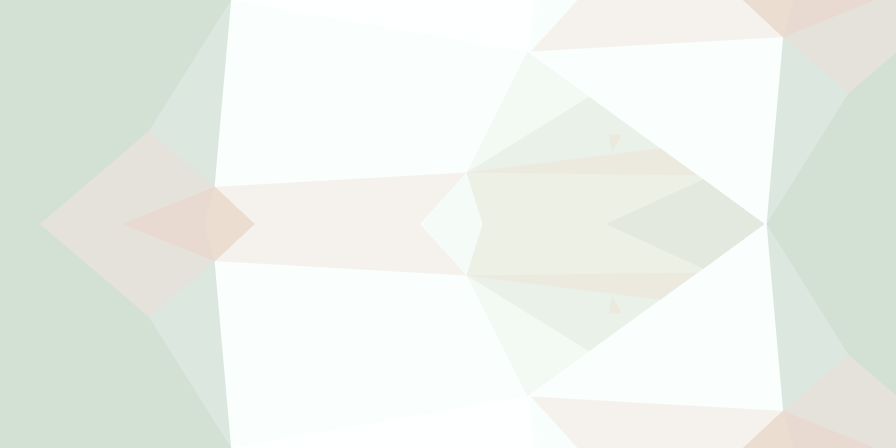
Write a WebGL 2 fragment shader that draws this background.

```glsl
#version 300 es
precision highp float;
// Pale faceted background: pastel polygons mirrored about the horizontal axis.
// A side motif is drawn twice by a glide reflection, around a central gem.
// Each facet is an intersection of half planes, painted from back to front.
uniform vec2 u_resolution;
out vec4 fragColor;

const float GLIDE_WIDTH = 2.227;
const vec3 WHITE = vec3(0.982, 1.0, 0.994);
const vec3 BRIGHT = vec3(0.996, 1.0, 1.0);
const vec3 MINT = vec3(0.961, 0.990, 0.973);
const vec3 SAGE = vec3(0.827, 0.882, 0.837);
const vec3 LIGHT_SAGE = vec3(0.863, 0.910, 0.873);
const vec3 CREAM = vec3(0.961, 0.950, 0.932);
const vec3 ROSE = vec3(0.898, 0.882, 0.859);
const vec3 BLUSH = vec3(0.912, 0.855, 0.818);
const vec3 SAND = vec3(0.920, 0.870, 0.820);
const vec3 GEM_PALE = vec3(0.953, 0.977, 0.953);
const vec3 GEM_GREEN = vec3(0.918, 0.945, 0.914);
const vec3 GEM_SAND = vec3(0.925, 0.912, 0.870);
const vec3 GEM_CORE = vec3(0.927, 0.943, 0.898);
const vec3 GEM_TIP = vec3(0.896, 0.912, 0.876);

// Signed distance, positive to the right of the line from a to b.
float side(vec2 p, vec2 a, vec2 b) {
    vec2 d = b - a;
    return dot(p - a, vec2(d.y, -d.x)) / length(d);
}

// Open clockwise chains, closed by the mirror axis.
float wedge(vec2 p, vec2 a, vec2 b, vec2 c) {
    return min(side(p, a, b), side(p, b, c));
}

float facet(vec2 p, vec2 a, vec2 b, vec2 c, vec2 d) {
    return min(wedge(p, a, b, c), side(p, c, d));
}

vec3 paint(vec3 base, vec3 color, float dist, float pixel) {
    return mix(base, color, clamp(dist / pixel + 0.5, 0.0, 1.0));
}

// Cream band, sage flank and rose diamond; p.y is the distance to the axis.
vec3 sideMotif(vec3 col, vec2 p, float pixel) {
    vec2 joint = vec2(0.479, 0.083);
    vec2 peak = vec2(0.333, 0.208);
    vec2 corner = vec2(0.516, 0.5);
    vec2 tip = vec2(0.568, 0.0);
    vec2 bandEnd = vec2(1.042, 0.115);
    col = paint(col, CREAM, facet(p, vec2(0.479, 0.0), joint, bandEnd, vec2(0.938, 0.0)), pixel);
    col = paint(col, LIGHT_SAGE, side(p, corner, joint), pixel);
    col = paint(col, SAGE, side(p, corner, peak), pixel);
    col = paint(col, ROSE, facet(p, vec2(0.089, 0.0), peak, joint, tip), pixel);
    col = paint(col, BLUSH, wedge(p, vec2(0.273, 0.0), joint, tip), pixel);
    return paint(col, SAND, wedge(p, vec2(0.456, 0.0), joint, tip), pixel);
}

// Nested facets share the outer edge and the left hinge.
vec3 centralGem(vec3 col, vec2 p, float pixel) {
    vec2 hinge = vec2(1.042, 0.115);
    vec2 notch = vec2(1.078, 0.0);
    vec2 tip = vec2(1.706, 0.0);
    col = paint(col, MINT, wedge(p, vec2(0.940, 0.0), hinge, vec2(1.12, 0.0)), pixel);
    col = paint(col, GEM_PALE, facet(p, notch, hinge, vec2(1.177, 0.385), tip), pixel);
    col = paint(col, GEM_GREEN, facet(p, notch, hinge, vec2(1.315, 0.284), tip), pixel);
    col = paint(col, GEM_SAND, facet(p, notch, hinge, vec2(1.474, 0.169), tip), pixel);
    col = paint(col, GEM_CORE, facet(p, notch, hinge, vec2(1.557, 0.109), tip), pixel);
    col = paint(col, GEM_TIP, wedge(p, vec2(1.352, 0.0), vec2(1.570, 0.100), tip), pixel);
    // Small sand chip floating in the green facet
    vec2 chip = vec2(1.359, 0.200);
    return paint(col, GEM_SAND, facet(p, chip, vec2(1.388, 0.200), vec2(1.366, 0.159), chip), pixel);
}

void main() {
    float pixel = 1.0 / u_resolution.y;
    vec2 p = gl_FragCoord.xy * pixel;
    p.x *= 2.0 * u_resolution.y / u_resolution.x;
    p.y = abs(p.y - 0.5);
    vec2 glided = vec2(GLIDE_WIDTH - p.x, 0.5 - p.y);

    // Bright outer slivers and a faint mint shard over the white ground
    vec3 col = paint(WHITE, BRIGHT, wedge(p, vec2(1.2, 0.6), vec2(1.177, 0.385), vec2(0.516, 0.5)), pixel);
    col = paint(col, mix(MINT, WHITE, 0.5),
        wedge(glided, vec2(0.938, 0.0), vec2(1.042, 0.115), vec2(1.024, 0.0)), pixel);

    col = sideMotif(col, p, pixel);
    col = sideMotif(col, glided, pixel);
    col = centralGem(col, p, pixel);
    fragColor = vec4(col, 1.0);
}
```
